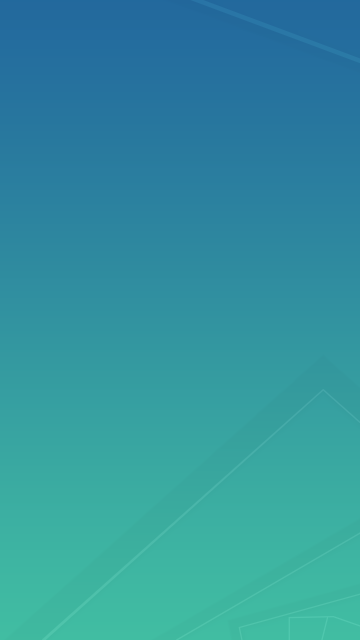
This background is drawn by a Shadertoy shader. Its source:

```glsl
// Blue to green vertical gradient with faint angular outlines and soft shadows.

// Signed distance to the line a-b, positive on its left side.
float side(vec2 p, vec2 a, vec2 b) {
    vec2 d = normalize(b - a);
    return d.x * (p.y - a.y) - d.y * (p.x - a.x);
}

// Antialiased stroke from a to b; width and position in canvas heights.
float stroke(vec2 p, vec2 a, vec2 b, float width) {
    vec2 d = b - a;
    float t = clamp(dot(p - a, d) / dot(d, d), 0.0, 1.0);
    float px = 1.0 / iResolution.y;
    return clamp((0.5 * width - length(p - a - d * t)) / px + 0.5, 0.0, 1.0);
}

// Shadow that lies just outside an edge.
float shadow(float dist, float width) {
    return smoothstep(-0.012, 0.004, dist) * smoothstep(width, width - 0.005, dist);
}

void mainImage(out vec4 fragColor, in vec2 fragCoord) {
    vec2 p = fragCoord / iResolution.y;
    p.x *= 0.5625 * iResolution.y / iResolution.x;

    // Background gradient
    float t = mix(p.y, smoothstep(0.0, 1.0, p.y), 0.3);
    vec3 color = mix(vec3(0.255, 0.742, 0.637), vec3(0.135, 0.410, 0.617), t);

    // Corners of the outlined shapes
    vec2 peakLeft = vec2(0.068, 0.0), peak = vec2(0.505, 0.391), peakRight = vec2(0.5625, 0.340);
    vec2 slopeLeft = vec2(0.276, 0.0), slopeRight = vec2(0.5625, 0.167);
    vec2 slabFoot = vec2(0.378, 0.0), slabLeft = vec2(0.374, 0.0195), slabRight = vec2(0.5625, 0.0716);
    vec2 beamLeft = vec2(0.2995, 1.003), beamRight = vec2(0.5625, 0.905);
    vec2 boxLeft = vec2(0.452, 0.035), boxRight = vec2(0.521, 0.0365);

    // Soft shadows
    float shade = shadow(max(side(p, peakLeft, peak), side(p, peak, peakRight)), 0.043);
    shade += shadow(side(p, slopeLeft, slopeRight), 0.022);
    shade += shadow(max(side(p, slabFoot, slabLeft), side(p, slabLeft, slabRight)), 0.018);
    shade += 0.6 * shadow(-side(p, beamLeft, beamRight), 0.020);
    color *= 1.0 - 0.022 * shade;

    // Large outlines; the long edge thickens toward its foot
    float light = stroke(p, peakLeft, peak, mix(0.0045, 0.0022, p.y / peak.y));
    light = max(light, stroke(p, peak, peakRight, 0.0022));
    light = max(light, stroke(p, slopeLeft, slopeRight, 0.0022));
    light = max(light, stroke(p, slabFoot, slabLeft, 0.002));
    light = max(light, stroke(p, slabLeft, slabRight, 0.002));

    // Small frame in the lower right corner
    light = max(light, stroke(p, vec2(0.452, 0.0), boxLeft, 0.002));
    light = max(light, stroke(p, boxLeft, boxRight, 0.002));
    light = max(light, stroke(p, boxRight, vec2(0.5625, 0.022), 0.002));
    light = max(light, stroke(p, vec2(0.503, 0.0), vec2(0.512, 0.036), 0.002));
    color += vec3(0.06, 0.045, 0.045) * light;

    // Pale beam across the upper right corner
    color += vec3(0.025, 0.05, 0.04) * stroke(p, beamLeft, beamRight, 0.007);

    fragColor = vec4(color, 1.0);
}
```
